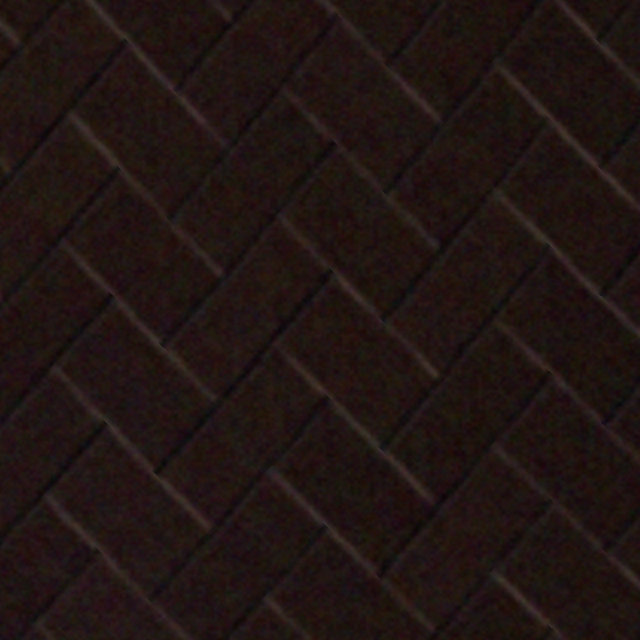
Write a WebGL 2 fragment shader that draws this texture.

```glsl
#version 300 es
precision highp float;

uniform vec2 u_resolution;
out vec4 fragColor;

float hash(vec2 p) {
    return fract(sin(dot(p, vec2(127.1, 311.7))) * 43758.545);
}

float noise(vec2 p) {
    vec2 i = floor(p), f = fract(p);
    f = f * f * (3.0 - 2.0 * f);
    return mix(mix(hash(i), hash(i + vec2(1, 0)), f.x),
               mix(hash(i + vec2(0, 1)), hash(i + vec2(1, 1)), f.x), f.y);
}

// Independent noise for each colour channel, centred on zero
vec3 colorNoise(vec2 p) {
    return vec3(noise(p), noise(p + 37.3), noise(p + 81.9)) - 0.5;
}

float softLine(float d, float width) {
    return exp(-d * d / (width * width));
}

// Herringbone of bricks 1 wide and len long.
// Returns the offset from the brick centre and the half size; id names the brick.
vec4 herringbone(vec2 p, float len, out vec2 id) {
    vec2 base = floor(vec2((p.x - p.y) * 0.5, (p.x + p.y) / (2.0 * len)));
    float nearest = 1e3;
    vec4 brick = vec4(0);
    for (int k = 0; k < 8; k++) {
        vec2 cell = base + vec2(-(k & 1), (k >> 1) & 1);
        bool along = k < 4;
        vec2 size = along ? vec2(len, 1.0) : vec2(1.0, len);
        vec2 center = along ? vec2(1.0 + 0.5 * len, -0.5) : vec2(0.5, -0.5 * len);
        center += cell.x * vec2(1, -1) + cell.y * vec2(len);
        vec2 q = p - center;
        vec2 edge = abs(q) - 0.5 * size;
        float d = max(edge.x, edge.y);
        if (d < nearest) {
            nearest = d;
            brick = vec4(q, 0.5 * size);
            id = cell + (along ? 0.0 : 57.0);
        }
    }
    return brick;
}

void main() {
    vec2 uv = gl_FragCoord.xy / u_resolution;

    // Slight perspective, then skewed brick axes
    vec2 p = uv - vec2(0.427, 0.467);
    p.x /= 1.0 + 0.09 * (0.5 - uv.y);
    p += 0.003 * (vec2(noise(uv * 22.0), noise(uv * 22.0 + 9.0)) - 0.5);
    mat2 axes = mat2(0.0872, -0.0893, 0.0938, 0.1099);
    vec2 id;
    vec4 brick = herringbone(inverse(axes) * p, 1.9, id);
    vec2 edge = brick.zw - abs(brick.xy);

    // Brick faces: dark brown with tone shifts and mottled colour grain
    vec3 color = vec3(0.122, 0.075, 0.064);
    color *= 0.94 + 0.12 * hash(id);
    color *= 1.06 - 0.1 * uv.x;
    color += vec3(0.004, 0.002, 0.014) * smoothstep(0.8, 0.1, length(uv));
    color += 0.018 * colorNoise(uv * 24.0);

    // Falling joints: pale mortar, brighter in patches
    float patches = smoothstep(0.25, 0.85, noise(uv * 13.0 + 4.0));
    float pale = softLine(edge.y, 0.05) * (0.5 + 0.5 * patches);
    color = mix(color, vec3(0.255, 0.2, 0.185), pale * 0.85);

    // Rising joints: dark groove with a faint lit lip on one side
    float depth = 0.45 + 0.5 * noise(uv * 9.0 + 31.0);
    float side = brick.x < 0.0 ? edge.x : -edge.x;
    color = mix(color, vec3(0.155, 0.12, 0.125), softLine(side - 0.06, 0.05) * 0.55);
    color = mix(color, vec3(0.06, 0.045, 0.05), softLine(side + 0.02, 0.05) * depth);

    // Fine grain over everything
    color += 0.042 * colorNoise(uv * 95.0);
    color += 0.036 * colorNoise(uv * 210.0 + 13.0);
    color += 0.03 * (noise(uv * 160.0 + 5.0) - 0.5);

    fragColor = vec4(clamp(color, 0.0, 1.0), 1.0);
}
```
